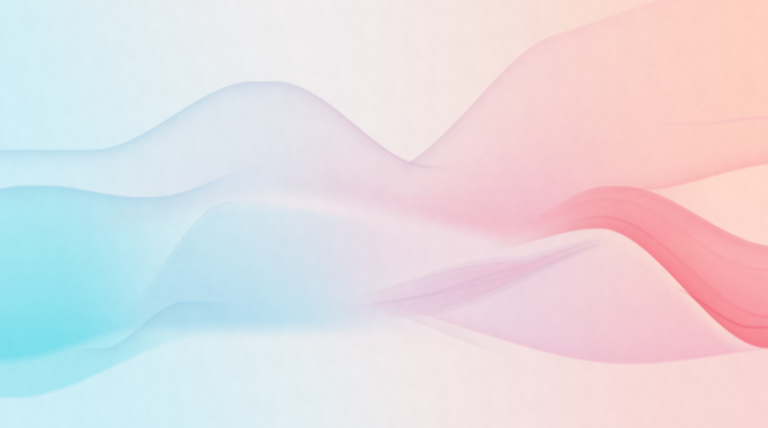
Give the GLSL for this background, as a WebGL 1 fragment shader.

```glsl
precision highp float;
// Sheer silk veils drifting across a pale sky, cyan at left to coral at right.
// Each veil is tinted between two curves made of smooth ramps; rims, creases
// and fans of thin folds draw the cloth, and layered sines add a faint weave.
uniform vec2 u_resolution;

#define EDGE 0.006        // softness of a crisp veil edge
#define RIM_FADE 0.022    // how far a rim reaches into its veil
#define RIM_GAIN 0.32     // strength of rims
#define CREASE 0.004      // half width of a crease
#define FOLD_GAIN 0.16    // strength of the fanned folds
#define WEAVE_GAIN 0.0025 // strength of the weave

const vec3 ICE = vec3(0.80, 0.935, 0.97);
const vec3 PAPER = vec3(0.94, 0.93, 0.935);
const vec3 PEACH = vec3(0.995, 0.83, 0.77);
const vec3 BLUSH = vec3(0.975, 0.84, 0.83);
const vec3 CREAM = vec3(0.995, 0.88, 0.82);
const vec3 CYAN = vec3(0.46, 0.87, 0.92);
const vec3 BLUE = vec3(0.68, 0.86, 0.93);
const vec3 STEEL = vec3(0.50, 0.74, 0.87);
const vec3 HAZE = vec3(0.86, 0.89, 0.93);
const vec3 LILAC = vec3(0.88, 0.77, 0.88);
const vec3 MAUVE = vec3(0.80, 0.64, 0.77);
const vec3 ROSE = vec3(0.95, 0.69, 0.77);
const vec3 CORAL = vec3(0.97, 0.50, 0.55);
const vec3 CRIMSON = vec3(0.92, 0.36, 0.45);

float x, y;
vec3 color;

void paint(vec3 tint, float amount) {
  color = mix(color, tint, clamp(amount, 0.0, 1.0));
}

float ramp(float a, float b) {
  return smoothstep(a, b, x);
}

// 1 between b and c, fading out to a and d
float span(float a, float b, float c, float d) {
  return ramp(a, b) * (1.0 - ramp(c, d));
}

// Coverage between two heights, each with its own softness
float veil(float low, float top, float lowSoft, float topSoft) {
  return smoothstep(0.0, lowSoft, y - low) * smoothstep(0.0, topSoft, top - y);
}

// 0 at the top curve, 1 at the low one
float depthIn(float top, float low) {
  return clamp((top - y) / max(top - low, 0.01), 0.0, 1.0);
}

// Line that is sharp at depth 0 and fades with depth
float rim(float depth) {
  return smoothstep(-EDGE * 0.5, EDGE * 0.5, depth) * exp(-max(depth, 0.0) / RIM_FADE) * RIM_GAIN;
}

float crease(float offset) {
  return exp(-offset * offset / (CREASE * CREASE));
}

// Thin one-sided folds spread between two curves
float folds(float low, float top) {
  float sum = 0.0;
  for (int i = 1; i < 5; i++) {
    float k = float(i);
    float t = k / 5.0 + 0.12 * sin(x * (5.0 + k) + k * 2.4);
    sum += (crease(y - mix(low, top, t)) + rim(mix(low, top, t) - y)) * (0.6 + 0.4 * sin(9.0 * x + k * k));
  }
  return sum * FOLD_GAIN;
}

float weave(vec2 p) {
  float sum = 0.0;
  for (int i = 0; i < 4; i++) {
    p = mat2(1.5, 0.8, -0.8, 1.5) * p + 0.7;
    sum += sin(p.x * 23.0 + sum) * sin(p.y * 31.0);
  }
  return sum;
}

void main() {
  vec2 uv = gl_FragCoord.xy / u_resolution;
  x = uv.x;
  y = uv.y;

  // Sky, with a lilac wash behind the middle
  color = mix(ICE, PAPER, smoothstep(-0.05, 0.5, x + 0.22 * y - 0.12));
  paint(mix(BLUSH, PEACH, smoothstep(0.1, 0.7, y)), ramp(0.36, 1.0));
  paint(vec3(0.93, 0.84, 0.89), 0.6 * span(0.25, 0.5, 0.65, 0.9) * exp(-pow((y - 0.42) / 0.16, 2.0)));

  // Fold curves
  float hill = 0.65 + 0.16 * ramp(0.12, 0.33) - 0.2 * ramp(0.36, 0.56);
  float slope = 0.595 + 0.285 * ramp(0.49, 0.72) + 0.16 * ramp(0.6, 0.98);
  float cyanTop = 0.54 + 0.027 * span(-0.08, 0.04, 0.06, 0.18) + 0.08 * ramp(0.2, 0.36);
  float cyanLow = 0.14 + 0.08 * ramp(0.0, 0.2);
  float blueTop = 0.2 + 0.33 * ramp(0.11, 0.3) - 0.14 * ramp(0.36, 0.7);
  float coralTop = 0.47 + 0.095 * ramp(0.65, 0.79) - 0.14 * ramp(0.81, 1.01);
  float coralLow = 0.4 + 0.065 * ramp(0.6, 0.78) - 0.28 * ramp(0.78, 1.0);
  float roseTop = max(hill, slope);
  float roseLow = max(0.42 + 0.1 * ramp(0.1, 0.36) - 0.11 * ramp(0.36, 0.72), coralLow);
  float paleLow = 0.3 - 0.152 * ramp(0.42, 0.82) + 0.04 * ramp(0.82, 1.05);
  float bladeTop = 0.29 + 0.11 * ramp(0.4, 0.66) + 0.05 * ramp(0.66, 0.8);
  float bladeLow = 0.26 + 0.18 * ramp(0.54, 0.84);

  // Large hazy veil, rosier towards its lower edge
  float depth = depthIn(roseTop, roseLow);
  vec3 tint = mix(mix(HAZE, ROSE, ramp(0.3, 0.65)), vec3(0.98, 0.73, 0.73), ramp(0.65, 0.9));
  float amount = mix(0.2, 0.85, depth * depth) + 0.3 * (1.0 - ramp(0.3, 0.6));
  paint(tint, amount * ramp(0.0, 0.3) * (1.0 - 0.4 * ramp(0.7, 1.0)) * veil(roseLow, roseTop, 0.06, EDGE));
  tint = mix(mix(STEEL, MAUVE, ramp(0.2, 0.5)), ROSE, ramp(0.52, 0.75));
  paint(tint, rim(roseTop - y) * (1.0 - 0.6 * ramp(0.6, 0.85)));
  paint(MAUVE, 0.25 * crease(hill - y) * span(0.38, 0.46, 0.54, 0.6));
  paint(ROSE, 0.5 * folds(0.46, 0.62) * span(0.46, 0.6, 0.64, 0.9));
  paint(ROSE, 0.35 * crease(y - 0.71 - 0.015 * ramp(0.9, 1.0)) * ramp(0.8, 1.0));

  // Cyan veil, its trailing layer and the blue fold beside it
  float trail = 0.065 + 0.15 * ramp(0.02, 0.28);
  paint(CYAN, 0.42 * veil(trail, 0.3, EDGE * 2.0, 0.1) * (1.0 - ramp(0.1, 0.3)));
  amount = mix(0.3, 0.9, depthIn(cyanTop, cyanLow)) * (1.0 - ramp(0.08, 0.36));
  paint(mix(CYAN, BLUE, ramp(0.05, 0.3)), amount * veil(cyanLow, cyanTop, 0.03, EDGE));
  paint(STEEL, rim(cyanTop - y) * (1.0 - ramp(0.2, 0.36)));
  amount = span(0.13, 0.25, 0.28, 0.62) * mix(0.3, 0.85, depthIn(0.52, 0.25));
  paint(mix(BLUE, LILAC, ramp(0.38, 0.62)), amount * veil(0.2, blueTop, 0.06, 0.03));
  paint(STEEL, 0.6 * rim(blueTop - y) * span(0.14, 0.24, 0.24, 0.4));
  float wave = 0.185 + 0.11 * ramp(0.13, 0.24) - 0.06 * ramp(0.26, 0.5);
  paint(STEEL, rim(wave - y) * span(0.06, 0.18, 0.2, 0.36));

  // Pale lower veil and the lilac blade above it
  amount = veil(paleLow, min(bladeTop, coralLow), EDGE, 0.05) * ramp(0.44, 0.7);
  paint(mix(LILAC, ROSE, ramp(0.6, 0.92)), amount * mix(0.15, 0.6, depthIn(0.42, 0.16)));
  paint(ROSE, rim(y - paleLow) * ramp(0.44, 0.7));
  paint(MAUVE, 0.5 * rim(y - 0.28 + 0.12 * ramp(0.46, 0.7)) * span(0.45, 0.55, 0.6, 0.68));
  amount = span(0.42, 0.6, 0.74, 0.81);
  paint(mix(LILAC, ROSE, ramp(0.5, 0.75)), 0.55 * amount * veil(bladeLow, bladeTop, 0.03, 0.03));
  paint(MAUVE, amount * (folds(bladeLow, bladeTop) + 0.4 * rim(bladeTop - y) + 0.4 * rim(y - bladeLow)));

  // Cream gap, then the coral ribbon with its creases
  float creamTop = 0.555 + 0.065 * ramp(0.83, 1.02);
  paint(CREAM, 0.6 * veil(coralTop, creamTop, EDGE, EDGE) * ramp(0.83, 0.93));
  paint(CORAL, 0.8 * rim(y - creamTop) * ramp(0.76, 0.88));
  amount = mix(0.3, 0.85, depthIn(coralTop, coralLow)) * ramp(0.62, 0.9);
  paint(CORAL, amount * veil(coralLow, coralTop, EDGE, EDGE * 2.0));
  paint(CRIMSON, rim(coralTop - y) * ramp(0.66, 0.85));
  paint(CRIMSON, rim(y - coralLow) * ramp(0.64, 0.8));
  paint(CRIMSON, folds(coralLow, coralTop) * ramp(0.68, 0.85));
  paint(CRIMSON, 0.4 * crease(y - 0.335 + 0.1 * ramp(0.86, 0.98)) * ramp(0.87, 0.92));

  color += WEAVE_GAIN * weave(vec2(x * u_resolution.x / u_resolution.y, y));
  gl_FragColor = vec4(clamp(color, 0.0, 1.0), 1.0);
}
```
